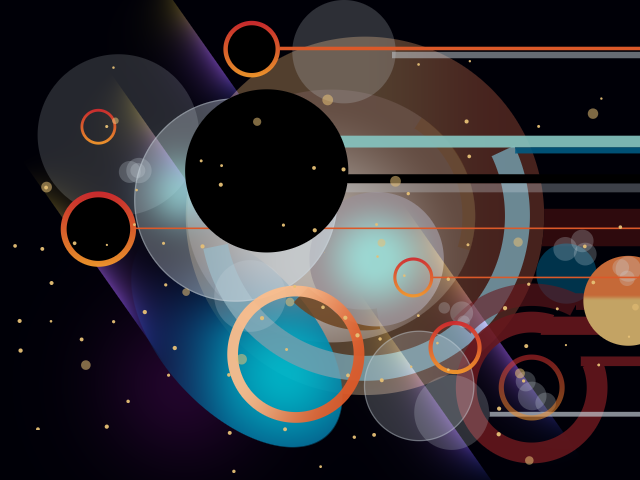
A WebGL 2 fragment shader for this background:

```glsl
#version 300 es
precision highp float;
uniform vec2 u_resolution;
out vec4 outColor;

const float PI = 3.14159, TAU = 6.28318;
const vec3 FROST = vec3(.8, .84, .87), AQUA = vec3(.6, .88, .86), STEEL = vec3(.45, .62, .68);
const vec3 DEEP = vec3(0, .25, .36), AMBER = vec3(.42, .26, .12), GOLD = vec3(.9, .75, .46);
const vec3 ORANGE = vec3(.86, .35, .16), RED = vec3(.4, .09, .11);
vec2 p;
vec3 col;

float hash(vec2 v) { return fract(sin(dot(v, vec2(12.9, 78.2))) * 4375.5); }

void paint(vec3 tint, float alpha) { col = mix(col, tint, alpha); }

// Smooth coverage of shapes
float cover(float d) { return clamp(.5 - d * u_resolution.y / 3., 0., 1.); }
float disc(vec2 c, float r) { return cover(length(p - c) - r); }
float ring(vec2 c, float r, float w) { return cover(abs(length(p - c) - r) - w); }
float bar(float x, float y, float h) { return cover(max(x - p.x, abs(p.y - y) - h)); }
float glow(vec2 c, float k) { return exp(-k * dot(p - c, p - c)); }

float arc(vec2 c, float r, float w, float middle, float spread) {
  vec2 q = p - c;
  float turn = abs(mod(atan(q.y, q.x) - middle + PI, TAU) - PI);
  return cover(max(abs(length(q) - r) - w, (turn - spread) * length(q)));
}

// Diagonal light with one crisp side
void beam(vec2 start, float len, float side) {
  vec2 q = p - start;
  float t = dot(q, vec2(.575, -.818)) / len;
  float s = side * dot(q, vec2(.818, .575));
  float fade = smoothstep(0., .35, t) * (1. - smoothstep(.65, 1., t));
  vec3 tint = mix(vec3(.3, .26, .08), vec3(.34, .2, .5), smoothstep(.2, .6, t));
  tint = mix(tint, vec3(.08, .16, .5), smoothstep(.6, 1., t));
  col += tint * fade * cover(-s) * exp(-9. * max(s, 0.));
}

void specks(float cell, float size, float alpha) {
  vec2 id = floor(p / cell);
  vec2 spot = (id + .2 + .6 * vec2(hash(id), hash(id + 17.))) * cell;
  float band = glow(vec2(p.x, 1.1), 1.2);
  float lit = step(hash(id + 41.), .07 + .3 * band);
  paint(GOLD, alpha * lit * disc(spot, size * (.6 + .6 * hash(id + 29.))));
}

void main() {
  p = gl_FragCoord.xy / u_resolution.y * 3.;
  vec2 hub = vec2(2.281, 1.651), eye = vec2(3.323, .578);
  vec2 lens = vec2(1.474, 1.75), bubble = vec2(2.62, .588);

  // Night sky with violet haze and a dim disc
  col = vec3(0, 0, .028) + vec3(.13, .02, .14) * glow(vec2(1.15, .6), 4.);
  paint(FROST, .18 * disc(vec2(.74, 2.156), .505));

  // Brown disc and paler core
  vec3 brown = mix(vec3(.34, .26, .19), vec3(.29, .14, .12), smoothstep(2.2, 3.2, p.x));
  brown = mix(FROST * .5, brown, smoothstep(.7, 1.5, p.y + .3 * p.x));
  paint(brown, .95 * disc(hub, 1.12));
  vec2 e = (p - vec2(2.07, 1.65)) / vec2(.9, .79);
  float far = smoothstep(.1, 1., length(p - vec2(1.95, 1.4)));
  paint(mix(vec3(.76, .74, .72), vec3(.4, .31, .27), far), .9 * cover((length(e) - 1.) * .8));
  paint(AMBER, .4 * arc(vec2(2.24, 1.65), .69, .04, .35, .65));

  // Tilted blue lobe
  vec2 q = p - vec2(1.48, .89);
  q = mat2(.68, .73, -.73, .68) * q;
  float lobe = cover((length(q / vec2(.83, .46)) - 1.) * .46);
  lobe *= (1. - smoothstep(.85, 1.55, p.y)) * (.35 + .6 * smoothstep(.8, 1.5, p.x));
  paint(mix(vec3(.03, .18, .42), vec3(0, .72, .8), glow(vec2(1.78, .66), 3.5)), lobe);

  // Pale sweep, amber segment, glowing globe
  paint(STEEL, .82 * arc(hub, .953, .078, -1.25, 1.69));
  paint(AMBER, .85 * arc(vec2(2.27, 1.56), .56, .065, -1.87, .47));
  float globe = length(p - vec2(2.354, 1.38));
  paint(mix(AQUA, vec3(.6, .56, .58), smoothstep(.05, .42, globe)), .85 * cover(globe - .42));

  beam(vec2(.13, 2.01), 1.6, 1.);
  beam(vec2(.68, 2.56), 1.3, -1.);
  beam(vec2(.94, 3.2), 1.2, -1.);
  beam(vec2(2.5, 1.75), 2., -1.);
  beam(vec2(2.24, 1.18), 1.6, -1.);

  // Red tracks, moon and planet
  paint(RED * .5, .9 * bar(3.33, 1.578, .117) * (1. - disc(hub, 1.12)));
  paint(DEEP, .8 * disc(vec2(3.54, 1.29), .188));
  paint(RED, .6 * max(arc(eye, .58, .07, 1.75, .67), bar(3.6, 1.115, .052)));
  float track = max(arc(eye, .409, .065, 3.97, 2.7), bar(3.63, .742, .03));
  paint(RED, .88 * max(track, bar(3.38, .964, .057)));
  vec3 planet = mix(GOLD * .85, ORANGE * .9, .7 * smoothstep(1.12, 1.16, p.y));
  paint(planet, disc(vec2(3.927, 1.12), .281));

  // Translucent discs
  paint(FROST, (.34 + .28 * smoothstep(.5, 1.5, p.x - .3 * p.y)) * disc(lens, .635));
  paint(AQUA, .7 * glow(vec2(1.13, 1.8), 22.));
  paint(FROST, .4 * max(ring(lens, .632, .004), ring(bubble, .342, .004)));
  vec3 veils[4] = vec3[4](vec3(2.15, 2.677, .323), vec3(bubble, .344),
    vec3(2.823, .422, .234), vec3(1.563, 1.15, .224));
  for (int i = 0; i < 4; i++) paint(FROST, .22 * disc(veils[i].xy, veils[i].z));

  // Bubble clusters
  vec2 nests[5] = vec2[5](vec2(.82, 1.94), vec2(3.58, 1.51), vec2(2.82, 1.07),
    vec2(3.84, 1.33), eye);
  for (int i = 0; i < 15; i++) {
    vec2 k = vec2(i, 5);
    vec2 c = nests[i % 5] + .2 * vec2(hash(k), hash(k + 11.)) - .1;
    paint(FROST, .25 * disc(c, .035 + .055 * hash(k + 23.)));
  }

  // Horizontal rails and black disc
  paint(FROST, .5 * max(bar(2.45, 2.656, .02), bar(2.1, 1.826, .028) * .6));
  paint(ORANGE, max(bar(1.75, 2.697, .011), max(bar(.84, 1.573, .005), bar(2.69, 1.266, .005))));
  paint(AQUA * .87, .92 * bar(2.1, 2.115, .037));
  paint(DEEP * 1.4, .9 * bar(3.22, 2.06, .019));
  paint(FROST, .65 * bar(3.06, .411, .015));
  paint(vec3(0), max(bar(2.1, 1.883, .028), disc(vec2(1.667, 1.932), .51)));

  // Hoops: centre and radius
  vec3 hoops[7] = vec3[7](vec3(1.573, 2.693, .163), vec3(.615, 2.208, .103), vec3(.615, 1.568, .217),
    vec3(1.849, .786, .395), vec3(2.583, 1.266, .115), vec3(2.844, .828, .153), vec3(eye, .19));
  for (int i = 0; i < 7; i++) {
    vec3 h = hoops[i];
    vec2 d = (p - h.xy) / h.z;
    vec3 tint = mix(vec3(.95, .58, .17), vec3(.82, .18, .18), .5 + .5 * d.y);
    if (i == 3) tint = mix(vec3(.98, .74, .55), ORANGE, smoothstep(-.7, 1.2, d.x - .5 * d.y));
    if (i == 0 || i == 2) paint(vec3(0), disc(h.xy, h.z));
    paint(tint, (i == 6 ? .55 : .95) * ring(h.xy, h.z, h.z * .085));
  }

  // Golden specks
  specks(.19, .011, .95);
  specks(.43, .028, .55);
  outColor = vec4(col, 1);
}
```
